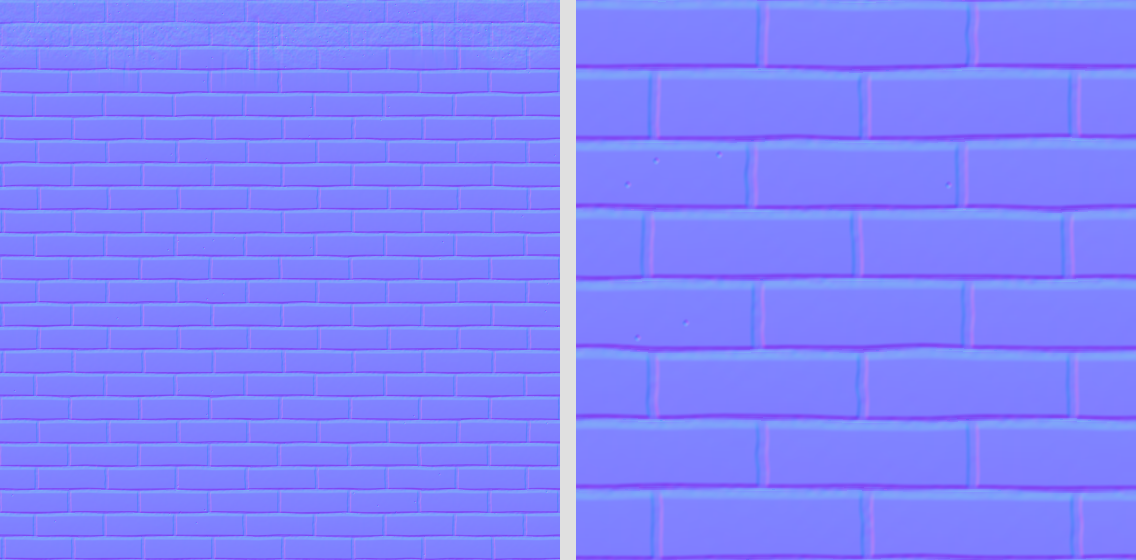
Left, the full canvas; right, a detail of the centre.
A three.js fragment shader for this texture map:

```glsl
// Tangent-space normal map of a painted brick wall in running bond, weathered along the top courses.
varying vec2 vUv;

const vec2 BRICKS = vec2(8.0, 24.0);

float hash(vec2 p) {
  return fract(sin(dot(p, vec2(127.1, 311.7))) * 43758.547);
}

// Value noise with the given cell count, wrapping at the canvas border
float noise(vec2 p, vec2 cells) {
  vec2 q = p * cells, i = floor(q), f = fract(q);
  f = f * f * (3.0 - 2.0 * f);
  vec2 a = mod(i, cells), b = mod(i + 1.0, cells);
  return mix(mix(hash(a), hash(vec2(b.x, a.y)), f.x),
             mix(hash(vec2(a.x, b.y)), hash(b), f.x), f.y);
}

// Vertical runs of old paint below the weathered band
float drips(vec2 p) {
  float patches = smoothstep(0.3, 0.6, noise(p, vec2(9.0, 3.0)));
  float reach = smoothstep(0.83, 0.91, p.y) * (1.0 - smoothstep(0.955, 0.975, p.y));
  return smoothstep(0.45, 0.85, noise(p, vec2(120.0, 14.0))) * patches * reach;
}

float weathering(vec2 p) {
  float ragged = p.y + (noise(p, vec2(11.0, 9.0)) - 0.5) * 0.05;
  float band = smoothstep(0.875, 0.935, ragged);
  float topCourse = smoothstep(0.955, 0.97, p.y);
  return clamp(band * (1.0 - 0.45 * topCourse) + 0.35 * drips(p), 0.0, 1.0);
}

// Small round holes, denser where the wall is worn
float pits(vec2 p, float worn) {
  vec2 q = p * 64.0, id = mod(floor(q), 64.0);
  vec2 centre = 0.2 + 0.6 * vec2(hash(id + 3.7), hash(id + 9.2));
  float present = step(mix(0.985, 0.75, worn), hash(id + 21.3));
  return present * (1.0 - smoothstep(0.02, 0.13, length(fract(q) - centre)));
}

float wallHeight(vec2 p) {
  float worn = weathering(p);

  // Uneven edges and courses that sit slightly out of line
  vec2 wobble = vec2(noise(p, vec2(60.0, 96.0)), noise(p, vec2(26.0, 48.0))) - 0.5;
  vec2 q = p + wobble * vec2(0.0014, 0.0018);
  float row = mod(floor(q.y * BRICKS.y), BRICKS.y);
  float shift = 0.5 * mod(row, 2.0) + 0.02 + (hash(vec2(row, 5.0)) - 0.5) * 0.07;
  float column = q.x * BRICKS.x - shift;
  vec2 cell = vec2(fract(column), fract(q.y * BRICKS.y));
  vec2 local = cell / BRICKS;
  vec2 size = 1.0 / BRICKS;

  // Crisp lower edge, softly sloped mortar above, shallow upright joints
  float jitter = (hash(vec2(mod(floor(column), BRICKS.x), row)) - 0.5) * 0.0012;
  float lower = smoothstep(0.0004, 0.0036, local.y + jitter * 0.4);
  float upper = 1.0 - smoothstep(size.y - 0.0066, size.y, local.y);
  float sides = smoothstep(0.0013, 0.0043, local.x + jitter)
              * (1.0 - smoothstep(size.x - 0.0043, size.x - 0.0013, local.x));
  float face = lower * upper * mix(0.4, 1.0, sides);
  float h = 0.00105 * face * (1.0 - 0.4 * worn);

  // Gently rounded brick faces
  vec2 bow = cell * (1.0 - cell) * size;
  h += 0.035 * bow.y + 0.012 * bow.x;

  // Mortar grain, faint paint texture and weathered roughness
  h += 0.0003 * (1.0 - face) * (noise(p, vec2(230.0)) - 0.5);
  h += 0.00005 * (noise(p, vec2(150.0)) - 0.5);
  float rough = noise(p, vec2(70.0, 90.0)) * 1.2 + noise(p, vec2(170.0, 150.0))
              + 0.6 * noise(p, vec2(310.0));
  h += 0.00042 * worn * (rough - 1.4);
  h -= 0.0007 * drips(p);
  return h - 0.0004 * pits(p, worn);
}

void main() {
  // Central differences span a fixed fraction of the canvas
  vec2 e = vec2(0.0009, 0.0);
  vec2 slope = vec2(wallHeight(vUv + e.xy) - wallHeight(vUv - e.xy),
                    wallHeight(vUv + e.yx) - wallHeight(vUv - e.yx)) / (2.0 * e.x);

  // Red follows the rise to the right, green faces upward; worn paint leans up
  float lean = 0.012 + 0.075 * weathering(vUv) * (0.4 + noise(vUv, vec2(24.0, 40.0)));
  vec3 normal = normalize(vec3(slope.x, lean - slope.y, 1.0));
  gl_FragColor = vec4(normal * 0.5 + 0.5, 1.0);
}
```
